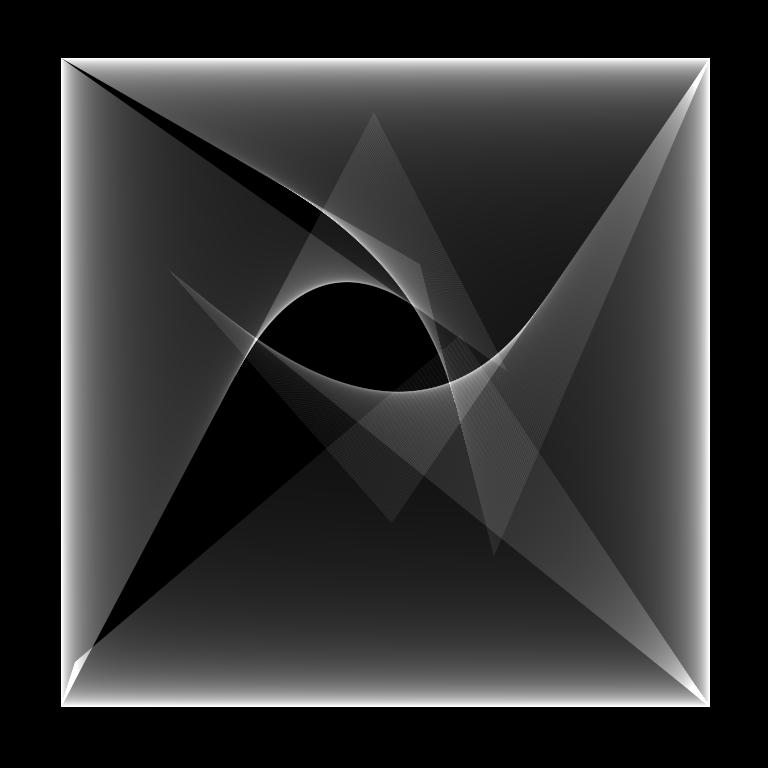
Write a three.js fragment shader that draws this background.

```glsl
varying vec2 vUv;

float cross2(vec2 a, vec2 b) {
  return a.x * b.y - a.y * b.x;
}

// Light of the one strand that crosses the point at parameter t
float strandLight(vec2 point, vec2 a, vec2 u, vec2 b, vec2 v, float t, float slope, float pixel) {
  vec2 start = a + t * u;
  vec2 strand = b + t * v - start;
  float len = max(length(strand), 0.0001);
  float along = dot(point - start, strand) / len;

  // Sideways speed of the strand, against its speed at the outer edge
  float rate = slope / len;
  float edgeRate = max(abs(cross2(u, strand)) / len, 0.0001);
  float crowding = 1.0 / sqrt(pow(rate / edgeRate, 2.0) + 0.0006);
  float gather = sqrt(crowding) + 0.05 * crowding;

  // Soft limits at the first and last strand and at both ends
  float sideways = min(t, 1.0 - t) * max(rate, 0.02);
  float lengthwise = min(along, len - along);
  float cover = clamp(sideways / pixel + 0.5, 0.0, 1.0)
              * clamp(lengthwise / pixel + 0.5, 0.0, 1.0);

  // Fine threads, shown only where they are wide enough to resolve
  float pitch = rate / 130.0;
  float visible = smoothstep(0.9, 2.0, pitch / pixel) * smoothstep(0.3, 0.6, along);
  float threads = 1.0 + 0.35 * visible * cos(6.28318 * 130.0 * t);

  // Glow falls off with depth below the outer edge
  float depth = max(along, 0.0) * edgeRate / length(u);
  float fade = 0.022 / (0.022 + depth);
  return cover * gather * fade * threads;
}

// Sheet of strands from edge a0-a1 to inner segment b0-b1
float strandSheet(vec2 point, vec2 a0, vec2 a1, vec2 b0, vec2 b1, float pixel) {
  vec2 u = a1 - a0;
  vec2 v = b1 - b0;
  vec2 p = point - a0;
  vec2 q = b0 - a0;
  vec2 w = v - u;

  // Strands through the point are the roots of a quadratic in t
  float qa = -cross2(u, w);
  float qb = cross2(p, w) - cross2(u, q);
  float qc = cross2(p, q);
  float disc = qb * qb - 4.0 * qa * qc;
  float fold = clamp(disc / max(fwidth(disc), 0.000001) + 0.5, 0.0, 1.0);
  float root = sqrt(max(disc, 0.0));

  float light = 0.0;
  for (int i = 0; i < 2; i++) {
    float side = float(i) * 2.0 - 1.0;
    float t = (side * root - qb) / (2.0 * qa);
    light += strandLight(point, a0, u, b0, v, t, root, pixel);
  }
  return fold * light;
}

void main() {
  float pixel = max(length(vec2(dFdx(vUv.x), dFdy(vUv.x))), 0.00001);

  // Corners of the square frame
  vec2 bottomLeft = vec2(0.0794, 0.0794);
  vec2 bottomRight = vec2(0.9245, 0.0794);
  vec2 topLeft = vec2(0.0794, 0.9245);
  vec2 topRight = vec2(0.9245, 0.9245);

  // One sheet per side
  float light = strandSheet(vUv, bottomLeft, topLeft, vec2(0.487, 0.854), vec2(0.661, 0.516), pixel);
  light += strandSheet(vUv, topLeft, topRight, vec2(0.547, 0.656), vec2(0.643, 0.276), pixel);
  light += strandSheet(vUv, topRight, bottomRight, vec2(0.510, 0.319), vec2(0.217, 0.651), pixel);
  light += strandSheet(vUv, bottomLeft, bottomRight, vec2(0.0977, 0.138), vec2(0.599, 0.564), pixel);

  gl_FragColor = vec4(vec3(min(light, 1.0)), 1.0);
}
```
